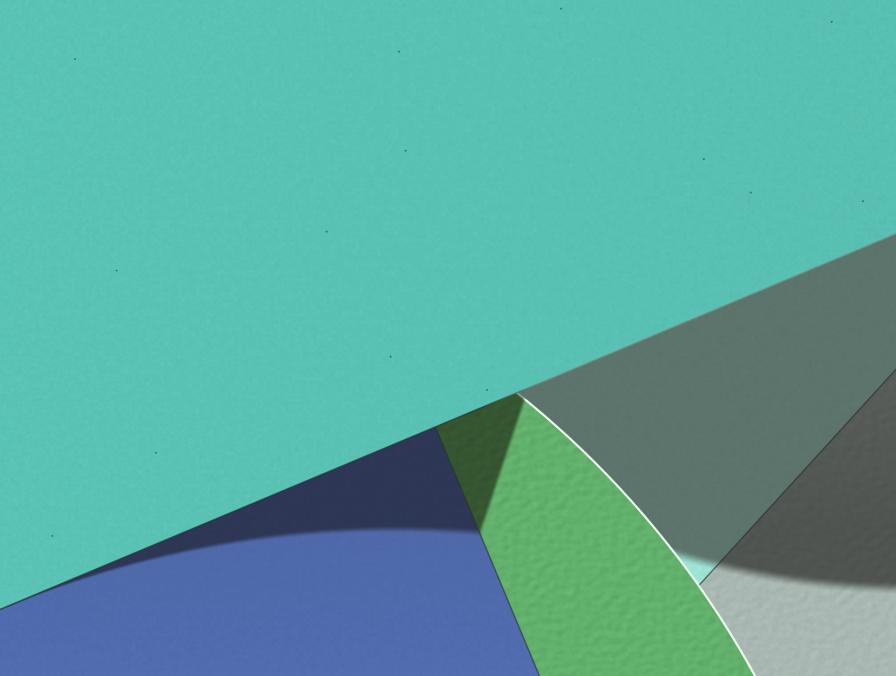
Give the GLSL for this background, as a WebGL 1 fragment shader.

```glsl
precision highp float;
// Overlapping sheets of coloured paper with hard edges and soft curved shadows.
uniform vec2 u_resolution;

// Paper colours, lit and shaded
const vec3 TEAL = vec3(0.350, 0.757, 0.704);
const vec3 BLUE_LIT = vec3(0.310, 0.415, 0.670);
const vec3 BLUE_DARK = vec3(0.178, 0.215, 0.335);
const vec3 GREEN_LIT = vec3(0.380, 0.690, 0.420);
const vec3 GREEN_DARK = vec3(0.205, 0.335, 0.190);
const vec3 MINT_LIT = vec3(0.620, 0.890, 0.840);
const vec3 MINT_DARK = vec3(0.360, 0.455, 0.420);
const vec3 GREY_LIT = vec3(0.660, 0.720, 0.695);
const vec3 GREY_DARK = vec3(0.310, 0.330, 0.318);
const vec3 RIM = vec3(0.930, 0.980, 0.930);
const vec3 SEAM = vec3(0.150, 0.190, 0.190);

// Straight edges, in units of canvas height
const vec2 TOP_A = vec2(0.000, 0.0985);
const vec2 TOP_B = vec2(1.324, 0.6535);
const vec2 BLUE_A = vec2(0.643, 0.371);
const vec2 BLUE_B = vec2(0.798, 0.000);
const vec2 GREY_A = vec2(1.033, 0.133);
const vec2 GREY_B = vec2(1.324, 0.452);
const vec2 SHADE_A = vec2(0.776, 0.409);
const vec2 SHADE_B = vec2(0.710, 0.212);

// Circles: centre and radius
const vec3 GREEN_DISC = vec3(-0.102, -0.668, 1.390);
const vec3 BLUE_LIGHT = vec3(0.586, -1.286, 1.503);
const vec3 GREY_SHADOW = vec3(1.348, 1.345, 1.2155);

const float SEAM_WIDTH = 0.0011;
const float RIM_WIDTH = 0.0016;
const float GRAIN = 0.035;
const float RELIEF = 0.10;
const float SPECK_CELLS = 16.0;

vec2 hash2(vec2 p) {
  vec3 q = fract(p.xyx * vec3(0.1031, 0.1030, 0.0973));
  q += dot(q, q.yzx + 33.33);
  return fract((q.xx + q.yz) * q.zy);
}

float corner(vec2 cell, vec2 f, vec2 o) {
  return dot(hash2(cell + o) * 2.0 - 1.0, f - o);
}

float gradientNoise(vec2 p) {
  vec2 c = floor(p);
  vec2 f = fract(p);
  vec2 w = f * f * f * (f * (f * 6.0 - 15.0) + 10.0);
  float low = mix(corner(c, f, vec2(0.0)), corner(c, f, vec2(1.0, 0.0)), w.x);
  float high = mix(corner(c, f, vec2(0.0, 1.0)), corner(c, f, vec2(1.0)), w.x);
  return mix(low, high, w.y);
}

// Distance to the line a-b, positive on its left
float lineSide(vec2 p, vec2 a, vec2 b) {
  vec2 d = normalize(b - a);
  return d.x * (p.y - a.y) - d.y * (p.x - a.x);
}

// Distance to a circle, positive inside
float inside(vec2 p, vec3 circle) {
  return circle.z - length(p - circle.xy);
}

// Antialiased or softened coverage
float cover(float d, float soft) {
  float w = max(soft, 0.7 / u_resolution.y);
  return smoothstep(-w, w, d);
}

float stroke(float d, float width) {
  return cover(width - abs(d), 0.0);
}

// Paper bumps lit from the upper left
float relief(vec2 p) {
  vec2 q = p * vec2(75.0, 95.0);
  return gradientNoise(q) - gradientNoise(q + vec2(-0.25, 0.3));
}

// Sparse dark flecks, one possible per cell
float specks(vec2 p) {
  vec2 cell = floor(p * SPECK_CELLS);
  vec2 spot = 0.2 + 0.6 * hash2(cell + 7.0);
  float chosen = step(0.93, hash2(cell + 41.0).x);
  return chosen * cover(0.0013 - length(fract(p * SPECK_CELLS) - spot) / SPECK_CELLS, 0.001);
}

void main() {
  vec2 p = gl_FragCoord.xy / u_resolution.y;
  float top = lineSide(p, TOP_A, TOP_B);
  float blueSeam = lineSide(p, BLUE_A, BLUE_B);
  float greySeam = lineSide(p, GREY_A, GREY_B);
  float disc = inside(p, GREEN_DISC);
  float bumps = relief(p) * RELIEF;

  // Grey and mint sheets under a shared round shadow
  float shadow = cover(inside(p, GREY_SHADOW), 0.010);
  vec3 greyDark = GREY_DARK + 0.16 * max(p.y - 0.22, 0.0);
  vec3 col = mix(GREY_LIT, greyDark, shadow) * (1.0 + 0.6 * bumps);
  col = mix(col, mix(MINT_LIT, MINT_DARK, shadow), cover(greySeam, 0.0));
  col = mix(col, SEAM, 0.65 * stroke(greySeam, SEAM_WIDTH));

  // Green disc with a bright cut rim
  float lit = cover(lineSide(p, SHADE_A, SHADE_B), 0.004);
  vec3 green = mix(GREEN_DARK, GREEN_LIT, lit) * (1.0 + bumps);
  col = mix(col, green, cover(disc, 0.0));
  col = mix(col, RIM, stroke(disc, RIM_WIDTH) * mix(0.35, 1.0, lit));

  // Blue sheet, its shadow softening to the right
  float blueLight = cover(inside(p, BLUE_LIGHT), mix(0.002, 0.007, p.x / 0.7));
  vec3 blue = mix(BLUE_DARK, BLUE_LIT * (1.03 - 0.2 * p.y), blueLight);
  col = mix(col, blue, cover(-blueSeam, 0.0));
  col = mix(col, SEAM, 0.6 * stroke(blueSeam, SEAM_WIDTH));

  // Large teal sheet on top, with a thin cut edge
  vec3 teal = TEAL * (1.01 - 0.015 * p.x) * (1.0 - 0.45 * specks(p));
  col = mix(col, teal, cover(top, 0.0));
  vec3 cut = mix(SEAM, vec3(0.46, 0.54, 0.53), smoothstep(0.70, 0.82, p.x));
  col = mix(col, cut, 0.7 * stroke(top, SEAM_WIDTH));

  // Fine grain over everything
  float grain = gradientNoise(p * 190.0) + 0.6 * gradientNoise(p * 83.0 + 19.0);
  gl_FragColor = vec4(col * (1.0 + GRAIN * grain), 1.0);
}
```
